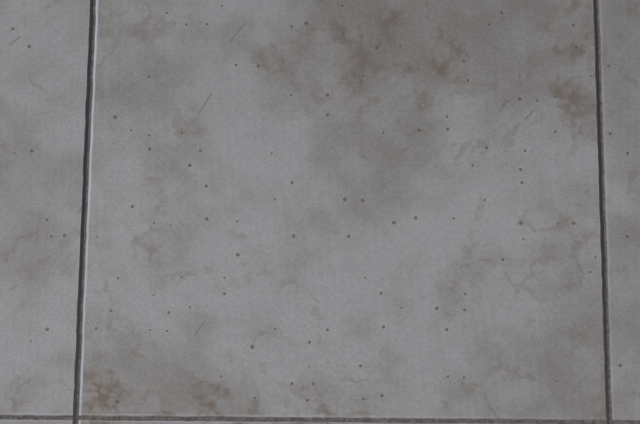
Reproduce this texture procedurally as a Shadertoy shader.

```glsl
// Worn stone-look floor tiles, one nearly whole, with neighbours at the sides and below.
// Slightly tapering joints carry grout, shadow and a bevel gleam; layered noise
// gives the cloudy glaze, brown stains, pitting, and hashed cells give specks.

// Lengths are in canvas heights.
const vec2 LEFT_JOINT = vec2(0.178, 0.220);   // x at bottom, top
const vec2 RIGHT_JOINT = vec2(1.437, 1.406);  // x at bottom, top
const float ROW_HEIGHT = 1.2;
const float ROW_BASE = 0.017;
const float ROW_SLOPE = -0.008;
const float GROUT_HALF = 0.0065;
const float BEVEL_WIDTH = 0.006;
const float STAIN_SCALE = 3.2;
const float PIT_SCALE = 42.0;
const float SPECK_SCALE = 24.0;
const float GRAIN_SCALE = 210.0;
const int SCRATCHES = 7;

const vec3 GLAZE_LIGHT = vec3(0.550, 0.550, 0.560);
const vec3 GLAZE_DARK = vec3(0.465, 0.455, 0.450);
const vec3 STAIN = vec3(0.405, 0.365, 0.335);
const vec3 GROUT = vec3(0.360, 0.345, 0.340);
const vec3 SHADOW = vec3(0.220, 0.205, 0.210);
const vec3 GLEAM = vec3(0.670, 0.690, 0.740);

float hash(vec2 p) {
    return fract(sin(dot(p, vec2(127.1, 311.7))) * 43758.5453);
}

float noise(vec2 p) {
    vec2 i = floor(p), f = fract(p);
    f = f * f * (3.0 - 2.0 * f);
    return mix(mix(hash(i), hash(i + vec2(1, 0)), f.x),
               mix(hash(i + vec2(0, 1)), hash(i + vec2(1, 1)), f.x), f.y);
}

float fbm(vec2 p) {
    float sum = 0.0, amp = 0.5;
    for (int i = 0; i < 6; i++) {
        sum += amp * noise(p);
        p = mat2(1.6, 1.2, -1.2, 1.6) * p + 7.3;
        amp *= 0.52;
    }
    return sum;
}

// Distance to the nearest jittered cell point
float cells(vec2 p) {
    vec2 i = floor(p);
    float best = 2.0;
    for (int y = -1; y <= 1; y++)
    for (int x = -1; x <= 1; x++) {
        vec2 c = i + vec2(x, y);
        best = min(best, length(c + vec2(hash(c), hash(c + 41.7)) - p));
    }
    return best;
}

float band(float d, float a, float b, float w) {
    return smoothstep(a - w, a + w, d) * (1.0 - smoothstep(b - w, b + w, d));
}

float segment(vec2 p, vec2 a, vec2 along) {
    float t = clamp(dot(p - a, along) / dot(along, along), 0.0, 1.0);
    return length(p - a - along * t);
}

vec3 glaze(vec2 p, vec2 tile, float px) {
    vec2 q = p + tile * vec2(17.3, 9.1);

    // Cloudy base
    float cloud = fbm(q * 2.1 + 3.0);
    float mottle = fbm(q * 13.0);
    vec3 col = mix(GLAZE_LIGHT, GLAZE_DARK, smoothstep(0.28, 0.72, 0.6 * cloud + 0.4 * mottle));

    // Ragged stains, heavier toward the bottom, broken up by round pits
    float patches = fbm(q * STAIN_SCALE + 0.35 * mottle + 21.0) + 0.07 * (0.5 - p.y);
    float ragged = smoothstep(0.38, 0.66, fbm(q * 25.0 + 5.0));
    float pits = smoothstep(0.15, 0.60, cells(q * PIT_SCALE + 2.0 * mottle));
    float stain = smoothstep(0.47, 0.70, patches) * (0.25 + 0.75 * ragged) * (0.45 + 0.55 * pits);
    col = mix(col, STAIN, 0.85 * stain);

    // Thin worn veins
    float vein = 1.0 - smoothstep(0.0, 0.035, abs(fbm(q * 4.5 + 60.0) - 0.5));
    col = mix(col, STAIN, 0.28 * vein * ragged);

    // Scattered dark specks
    vec2 cell = floor(q * SPECK_SCALE);
    vec2 centre = 0.25 + 0.5 * vec2(hash(cell + 3.1), hash(cell + 8.7));
    float radius = 0.02 + 0.06 * hash(cell + 5.5);
    float speck = 1.0 - smoothstep(radius, radius + px * SPECK_SCALE, length(fract(q * SPECK_SCALE) - centre));
    col = mix(col, STAIN * 0.85, 0.65 * speck * step(0.86, hash(cell)));

    // Hairline scratches
    for (int i = 0; i < SCRATCHES; i++) {
        vec2 k = vec2(i, 4.0);
        vec2 start = vec2(1.5 * hash(k), hash(k + 11.0));
        vec2 along = (0.02 + 0.04 * hash(k + 23.0)) * normalize(vec2(0.2 + hash(k + 31.0), 1.0));
        col = mix(col, STAIN, 0.4 * (1.0 - smoothstep(0.0005, 0.0005 + 1.5 * px, segment(p, start, along))));
    }
    return col + 0.035 * (noise(q * GRAIN_SCALE) - 0.5);
}

void mainImage(out vec4 fragColor, in vec2 fragCoord) {
    float px = 1.0 / iResolution.y;
    vec2 p = fragCoord * px;

    // Tile grid and signed distance to the nearest joints
    float left = mix(LEFT_JOINT.x, LEFT_JOINT.y, p.y);
    float width = mix(RIGHT_JOINT.x, RIGHT_JOINT.y, p.y) - left;
    vec2 grid = vec2((p.x - left) / width, (p.y - ROW_BASE - ROW_SLOPE * p.x) / ROW_HEIGHT);
    vec2 d = (grid - round(grid)) * vec2(width, ROW_HEIGHT);
    d += 0.0016 * (vec2(noise(p.yx * 45.0), noise(p * 45.0)) - 0.5);

    // Glaze under light that fades to the right and top
    vec3 col = glaze(p, floor(grid), px);
    col *= 1.035 - 0.035 * p.x - 0.05 * smoothstep(0.4, 1.0, p.y);

    // Bevel gleam beside each joint
    float gleam = mix(0.95, 0.2, smoothstep(0.1, 1.45, p.x)) * (0.65 + 0.35 * noise(p * 18.0));
    col = mix(col, GLEAM, gleam * band(d.x, GROUT_HALF, GROUT_HALF + BEVEL_WIDTH, px));
    col = mix(col, GLEAM, 0.45 * gleam * band(abs(d.y), GROUT_HALF, GROUT_HALF + 0.5 * BEVEL_WIDTH, px));

    // Grout, with shadow along its left side
    vec3 grout = GROUT * (0.85 + 0.3 * noise(p * 160.0));
    col = mix(col, grout, band(d.y, -GROUT_HALF, 0.6 * GROUT_HALF, px));
    col = mix(col, grout, band(d.x, -GROUT_HALF, GROUT_HALF, px));
    float shade = mix(0.65, 0.95, smoothstep(0.0, 0.5, p.y));
    col = mix(col, SHADOW, shade * band(d.x, -GROUT_HALF, 0.2 * GROUT_HALF, px));

    fragColor = vec4(clamp(col, 0.0, 1.0), 1.0);
}
```
